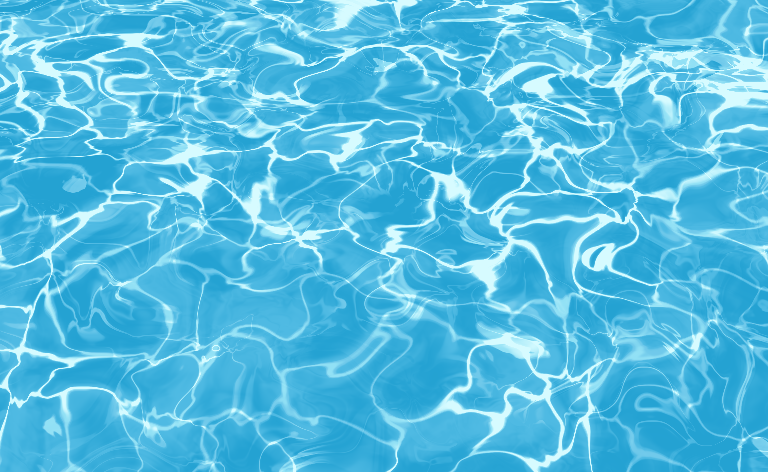
A WebGL 1 fragment shader for this texture:

```glsl
precision highp float;

uniform vec2 u_resolution;

const vec3 DEEP  = vec3(0.14, 0.635, 0.825);
const vec3 MID   = vec3(0.31, 0.73, 0.89);
const vec3 LIGHT = vec3(0.44, 0.79, 0.92);
const vec3 PALE  = vec3(0.57, 0.88, 0.96);
const vec3 GLEAM = vec3(0.84, 0.985, 1.0);

float hash(vec2 p) {
  vec3 q = fract(p.xyx * 0.1031);
  q += dot(q, q.yzx + 33.33);
  return fract((q.x + q.y) * q.z);
}

vec2 hash2(vec2 p) {
  return vec2(hash(p), hash(p + 57.3));
}

float noise(vec2 p) {
  vec2 i = floor(p), f = fract(p);
  f = f * f * f * (f * (f * 6.0 - 15.0) + 10.0);
  return mix(mix(hash(i), hash(i + vec2(1.0, 0.0)), f.x),
             mix(hash(i + vec2(0.0, 1.0)), hash(i + 1.0), f.x), f.y);
}

vec2 noise2(vec2 p) {
  return vec2(noise(p), noise(p + vec2(31.7, 83.1))) - 0.5;
}

float fbm(vec2 p) {
  float sum = 0.0, amp = 0.5;
  for (int i = 0; i < 4; i++) {
    sum += amp * noise(p);
    p = mat2(1.6, 1.2, -1.2, 1.6) * p + 7.1;
    amp *= 0.5;
  }
  return sum / 0.9375;
}

// Bends the plane with three sizes of swell
vec2 warp(vec2 p, float amount) {
  p += amount * 1.1 * noise2(p * 0.9);
  p += amount * 0.42 * noise2(p * 2.3 + 11.0);
  return p + amount * 0.13 * noise2(p * 6.0 + 23.0);
}

// Cell web: x is the gap to the nearest edge, y to the nearest junction
vec2 web(vec2 p) {
  vec2 cell = floor(p), f = fract(p);
  vec3 d = vec3(9.0);
  for (int y = -1; y <= 1; y++) {
    for (int x = -1; x <= 1; x++) {
      vec2 o = vec2(float(x), float(y));
      float r = length(o + 0.1 + 0.8 * hash2(cell + o) - f);
      if (r < d.x) d = vec3(r, d.xy);
      else if (r < d.y) d = vec3(d.x, r, d.y);
      else d.z = min(d.z, r);
    }
  }
  return d.yz - d.x;
}

// Thin bright line with a soft glow, swelling at the junctions
float caustic(vec2 p, float width, float glow) {
  vec2 w = web(p);
  float knot = 1.0 - smoothstep(0.0, 0.3, w.y);
  float core = 1.0 - smoothstep(0.15 * width, width * (1.0 + knot), w.x);
  return core + glow * exp(-6.0 * w.x);
}

float band(float value, float centre, float width) {
  return 1.0 - smoothstep(0.0, width, abs(value - centre));
}

vec3 waterColour(float l) {
  vec3 c = mix(DEEP, MID, smoothstep(0.0, 0.36, l));
  c = mix(c, LIGHT, smoothstep(0.36, 0.55, l));
  c = mix(c, PALE, smoothstep(0.55, 0.75, l));
  return mix(c, GLEAM, smoothstep(0.75, 1.05, l));
}

void main() {
  vec2 uv = gl_FragCoord.xy / u_resolution.y;
  float far = uv.y;

  // Perspective: cells flatten and shrink with distance
  vec2 plane = vec2((uv.x - 0.8) * (6.2 + 1.8 * far),
                    7.0 * far + 4.0 * far * far * far) + 40.0;
  vec2 water = warp(plane, mix(0.85, 1.25, far));
  vec2 cross = warp(plane * 1.25 + 19.0, 1.5);

  // Mottled floor with fine ripples
  float light = 0.12 + 0.62 * (fbm(water * 1.3 + 5.0) - 0.5);
  float ripple = band(fract(5.0 * fbm(cross * 0.9 + 3.0)), 0.5, 0.5);
  light += 0.11 * (ripple - 0.4) * noise(plane * 0.8 + 61.0);

  // Main web and a fainter, broken one across it
  float width = mix(0.085, 0.15, far);
  float strength = mix(0.38, 0.88, smoothstep(0.2, 0.75, noise(water * 0.8 + 71.0)));
  light += strength * caustic(water, width, 0.32);
  float broken = smoothstep(0.4, 0.75, noise(plane * 0.7 + 90.0) + 0.15 * far);
  light += 0.42 * broken * caustic(cross, width, 0.3);

  // Surface glints: filled patches and curled rings
  float swell = noise(warp(plane * vec2(0.9, 1.1) + 130.0, 1.3));
  light += 0.5 * smoothstep(0.88, 0.91, swell);
  float curl = noise(cross * 1.1 + 170.0);
  light += mix(0.12, 0.4, far) * band(curl, 0.78, 0.045);

  gl_FragColor = vec4(waterColour(clamp(light, 0.0, 1.1)), 1.0);
}
```
